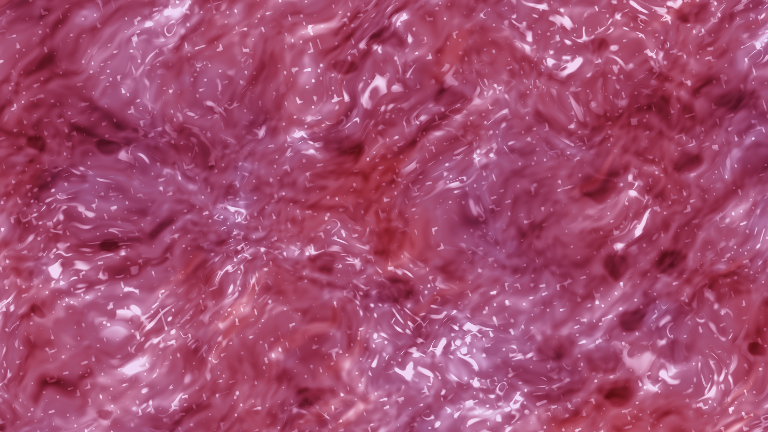
Give the GLSL for this texture, as a Shadertoy shader.

```glsl
// Raw minced meat: torn, wet pink fibres with pits, pale fat and lilac glints.

const float CLUMP_SCALE = 7.0;                  // lumps per canvas height
const vec2  FIBRE_SCALE = vec2(6.0, 32.0);      // along and across the grain
const vec2  GLINT_SCALE = vec2(48.0, 100.0);
const float GRAIN_ANGLE = 0.70;                 // main fibre direction, radians
const float CROSS_ANGLE = -0.40;                // second fibre direction
const float WARP = 0.11;
const float RELIEF_STEP = 0.006;
const float RELIEF_GAIN = 8.0;
const float GLINT_GAIN = 3.1;
const vec2  LIGHT_DIR = vec2(-0.45, 0.89);
const vec3  WARM_SHIFT = vec3(0.035, -0.010, -0.050);

// Tone ramp from deep pit to wet highlight; knots are in standard deviations.
const int TONES = 8;
const vec3 TONE[TONES] = vec3[TONES](
    vec3(0.34, 0.06, 0.11), vec3(0.54, 0.15, 0.26), vec3(0.60, 0.22, 0.35),
    vec3(0.65, 0.28, 0.42), vec3(0.66, 0.32, 0.47), vec3(0.72, 0.40, 0.55),
    vec3(0.80, 0.52, 0.67), vec3(0.95, 0.83, 0.94));
const float KNOT[TONES] = float[TONES](-3.2, -1.55, -0.67, 0.03, 0.64, 1.23, 2.05, 3.6);

float hash(vec2 p) {
    vec3 q = fract(p.xyx * 0.1031);
    q += dot(q, q.yzx + 33.33);
    return fract((q.x + q.y) * q.z);
}

vec2 rotate(vec2 p, float angle) {
    float c = cos(angle), s = sin(angle);
    return vec2(c * p.x + s * p.y, c * p.y - s * p.x);
}

float noise(vec2 p) {
    vec2 cell = floor(p), f = fract(p);
    f = f * f * (3.0 - 2.0 * f);
    return mix(mix(hash(cell), hash(cell + vec2(1, 0)), f.x),
               mix(hash(cell + vec2(0, 1)), hash(cell + vec2(1, 1)), f.x), f.y);
}

float fbm(vec2 p) {
    float sum = 0.0, amp = 0.533;
    for (int i = 0; i < 4; i++) {
        sum += amp * noise(p);
        p = rotate(p, 0.9) * 2.03 + 17.3;
        amp *= 0.5;
    }
    return sum;
}

// Bends the grain so that fibres curl around the lumps.
vec2 warp(vec2 p) {
    return p + WARP * (vec2(fbm(p * 3.1 + 4.7), fbm(p * 3.1 + 31.9)) - 0.5) * 2.0;
}

// Fibres in two directions, each ruling its own regions.
float fibres(vec2 q, vec2 scale) {
    float region = smoothstep(0.48, 0.66, noise(q * 2.6 + 8.2));
    return mix(noise(rotate(q, GRAIN_ANGLE) * scale),
               noise(rotate(q, CROSS_ANGLE) * scale + 53.0), region);
}

float surface(vec2 p) {
    vec2 q = warp(p);
    return fbm(q * CLUMP_SCALE) + 0.3 * fibres(q, FIBRE_SCALE);
}

// Soft round spots, scattered one per cell where chance allows.
float scatter(vec2 p, float chance, float softness) {
    float mask = 0.0;
    vec2 home = floor(p);
    for (int y = -1; y <= 1; y++)
    for (int x = -1; x <= 1; x++) {
        vec2 cell = home + vec2(x, y);
        vec2 centre = cell + 0.2 + 0.6 * vec2(hash(cell + 3.1), hash(cell + 71.7));
        float radius = mix(0.14, 0.40, hash(cell + 19.3));
        float present = step(hash(cell + 43.9), chance);
        float spot = 1.0 - smoothstep(radius * (1.0 - softness), radius, length(p - centre));
        mask = max(mask, present * spot);
    }
    return mask;
}

void mainImage(out vec4 fragColor, in vec2 fragCoord) {
    vec2 p = fragCoord / iResolution.y;
    vec2 q = warp(p);
    vec2 ragged = p + 0.022 * (vec2(noise(p * 28.0), noise(p * 28.0 + 60.0)) - 0.5);

    // Flesh: lumps, fibres, fine grain and light on the relief.
    vec2 lightStep = LIGHT_DIR * RELIEF_STEP;
    float relief = surface(p - lightStep) - surface(p + lightStep);
    float tone = -0.2;
    tone += 0.60 * (fbm(q * CLUMP_SCALE) - 0.5) / 0.132;
    tone += 0.38 * (fibres(q, FIBRE_SCALE * 1.5) - 0.5) / 0.2;
    tone += 0.32 * (noise(rotate(q, GRAIN_ANGLE) * vec2(55.0, 85.0)) - 0.5) / 0.21;
    tone += 0.25 * (noise(p * 2.3 + 12.0) - 0.5) / 0.21;
    tone += RELIEF_GAIN * relief;

    // Pale fat, long strands and dark pits with a lit lower lip.
    float fat = scatter(rotate(ragged, 0.5) * vec2(7.0, 9.0) + 5.0, 0.25, 0.7);
    float strand = scatter(rotate(q, GRAIN_ANGLE) * vec2(2.4, 13.0) + 9.0, 0.22, 0.8);
    vec2 pitPos = ragged * vec2(6.0, 8.5) + 2.0;
    float pit = scatter(pitPos, 0.20, 0.45);
    float lip = scatter(pitPos + vec2(0.0, 0.10), 0.20, 0.45) * (1.0 - pit);
    tone += 0.9 * fat + 0.75 * strand + 0.6 * lip - 1.5 * pit;

    // Wet glints: short flecks and crinkled lines, gathered in patches.
    float wet = smoothstep(0.42, 0.64, fbm(q * 5.5 + 90.0));
    float fleck = smoothstep(0.66, 0.92, fibres(q, GLINT_SCALE));
    float crease = 1.0 - abs(2.0 * noise(rotate(q, GRAIN_ANGLE) * vec2(30.0, 52.0) + 7.0) - 1.0);
    float crinkle = smoothstep(0.80, 1.0, crease) * smoothstep(0.52, 0.80, noise(p * 58.0));
    float speck = smoothstep(0.80, 0.96, noise(rotate(p, 0.3) * 105.0 + 40.0));
    float glint = max(max(fleck, crinkle) * wet, 0.7 * speck) * (1.0 - 0.8 * pit);
    tone += GLINT_GAIN * glint + 0.35 * (wet - 0.4);

    // Colour: tone ramp, then warm flesh against cool wet film.
    vec3 colour = TONE[0];
    for (int i = 1; i < TONES; i++)
        colour = mix(colour, TONE[i], clamp((tone - KNOT[i - 1]) / (KNOT[i] - KNOT[i - 1]), 0.0, 1.0));
    float warmth = 3.0 * (fbm(q * 3.4 + 25.0) - 0.5) - 0.5 * (wet - 0.4) + 0.8 * strand - 0.4 * fat;
    colour += WARM_SHIFT * clamp(warmth, -1.0, 1.2) * (1.0 - 0.7 * glint);

    fragColor = vec4(clamp(colour, 0.0, 1.0), 1.0);
}
```
